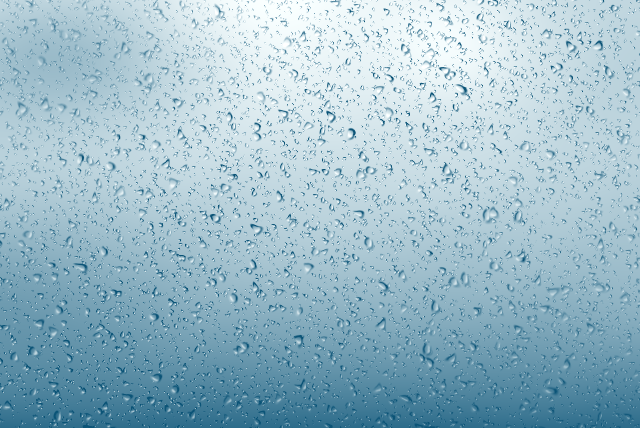
Give the GLSL for this texture, as a Shadertoy shader.

```glsl
// Rain drops on a cold window pane in front of a blurred, overcast sky.
// A tone field (falloff, glows, cloud) is coloured by one blue ramp; layers of
// jittered cells add teardrops, each with a dark rim and an inverted sky glint.

const vec3 DEEP_BLUE = vec3(0.24, 0.47, 0.58);
const vec3 PALE_SKY = vec3(0.85, 0.91, 0.93);
const float SKY_FALLOFF = 0.38;    // height over which the deep blue fades
const int LAYERS = 4;
const float COARSE_CELL = 0.057;   // cell size of the largest drops
const float LAYER_RATIO = 0.64;    // cell shrink from layer to layer
const float DROP_SHARE = 0.70;     // share of cells that hold a drop
const float MIN_RADIUS = 0.11;     // drop radii in cells
const float MAX_RADIUS = 0.21;
const float LEAN = -0.50;          // mean tilt of the long axis
const float RIM_DARK = 1.25;
const float GLINT = 0.75;

vec4 hash4(vec3 p) {
    vec4 q = fract(p.xyzx * vec4(0.1031, 0.1030, 0.0973, 0.1099));
    q += dot(q, q.wzxy + 33.33);
    return fract((q.xxyz + q.yzzw) * q.zywx);
}

mat2 rotation(float a) {
    float c = cos(a), s = sin(a);
    return mat2(c, s, -s, c);
}

float glow(vec2 p, vec2 center, vec2 size) {
    vec2 d = (p - center) / size;
    return exp(-dot(d, d));
}

// Brightness of the blurred sky; 0 is deep blue, 1 is pale
float skyTone(vec2 s) {
    float tone = 1.18 * (1.0 - exp(-s.y / SKY_FALLOFF)) - 0.11;
    tone += 0.24 * glow(s, vec2(0.42, 1.0), vec2(0.17, 0.22));
    tone += 0.20 * glow(s, vec2(0.71, 0.88), vec2(0.12, 0.14));
    tone += 0.08 * glow(s, vec2(0.50, 0.62), vec2(0.35, 0.25));
    tone -= 0.36 * glow(s, vec2(0.08, 0.86), vec2(0.20, 0.15));
    tone -= 0.20 * glow(s, vec2(0.0, 0.34), vec2(0.25, 0.20));
    tone -= 0.14 * glow(s, vec2(1.0, 0.95), vec2(0.15, 0.35));
    tone += 0.012 * sin(9.0 * s.x + 4.0 * sin(5.0 * s.y));
    tone += 0.010 * sin(17.0 * s.y - 7.0 * s.x + 2.0 * sin(11.0 * s.x));
    return tone;
}

// Sharpest along a diagonal band, softer towards the other two corners
float focusAt(vec2 s) {
    float across = dot(s - vec2(0.38, 0.52), normalize(vec2(0.85, -0.65)));
    float width = across < 0.0 ? 0.32 : 0.52;
    return exp(-across * across / (width * width));
}

// Returns tone change (x) and coverage (y) of one drop; v is in drop radii
vec2 drop(vec2 v, vec4 rnd, float tone, float soft) {
    vec2 q = rotation(LEAN + 1.7 * (rnd.x - 0.5)) * v;
    float stretch = mix(1.0, 1.6, rnd.y);
    q *= vec2(sqrt(stretch), 1.0 / sqrt(stretch));
    q.x *= 1.0 + 0.35 * q.y;
    float angle = atan(q.y, q.x);
    float outline = 1.0 + 0.15 * sin(2.0 * angle + 6.28 * rnd.z)
                        + 0.11 * sin(3.0 * angle + 6.28 * rnd.w);
    float r = length(q) / outline;
    float cover = 1.0 - smoothstep(1.0 - soft, 1.0 + soft, r);

    // Dark crescents above and at the lower right, light gathered between
    vec2 up = rotation(2.4 * (rnd.w - 0.5)) * vec2(-0.25, 0.97);
    vec2 n = q * rotation(LEAN + 1.7 * (rnd.x - 0.5));
    float side = dot(n, up);
    float rim = smoothstep(0.40, 0.85, r);
    float dark = smoothstep(-0.10, 0.65, side) * mix(0.35, 1.0, rim);
    dark += 0.75 * rim * smoothstep(0.15, 0.75, dot(n, vec2(0.85, -0.5)));
    dark += 0.12 * rim;
    float light = smoothstep(-0.1, 0.5, -side) * (1.0 - 0.6 * rim);
    float strength = mix(0.45, 1.15, rnd.z);
    float change = GLINT * light * (0.35 + 0.65 * clamp(1.0 - tone, 0.0, 1.0));
    change -= RIM_DARK * strength * dark * (0.40 + 0.60 * clamp(tone, 0.0, 1.0));
    return vec2(change, cover);
}

void mainImage(out vec4 fragColor, in vec2 fragCoord) {
    vec2 screen = fragCoord / iResolution.xy;
    vec2 p = fragCoord / iResolution.y;
    float pixel = 1.0 / iResolution.y;
    float sky = skyTone(screen);
    float focus = focusAt(screen);
    float contrast = mix(0.50, 1.0, focus);
    float tone = sky;

    // Small drops first, larger ones on top
    for (int layer = LAYERS - 1; layer >= 0; layer--) {
        float level = float(layer);
        float cell = COARSE_CELL * pow(LAYER_RATIO, level);
        vec2 grid = p / cell + 7.3 * level;
        vec2 home = floor(grid);
        for (int j = -1; j <= 1; j++)
        for (int i = -1; i <= 1; i++) {
            vec2 id = home + vec2(i, j);
            vec4 place = hash4(vec3(id + 40.0, level + 3.0));
            if (place.z > DROP_SHARE) continue;
            float radius = mix(MIN_RADIUS, MAX_RADIUS, pow(place.w, 1.5));
            vec2 v = (grid - id - place.xy) / radius;
            if (dot(v, v) > 6.0) continue;
            float soft = mix(0.42, 0.12, focus) + 0.5 * pixel / (radius * cell);
            vec4 looks = hash4(vec3(id + 90.0, level + 17.0));
            vec2 d = drop(v, looks, sky, min(soft, 0.7));
            tone = mix(tone, sky + contrast * d.x, d.y);
        }
    }

    vec3 color = mix(DEEP_BLUE, PALE_SKY, max(tone, -0.32));
    fragColor = vec4(clamp(color, 0.0, 1.0), 1.0);
}
```
